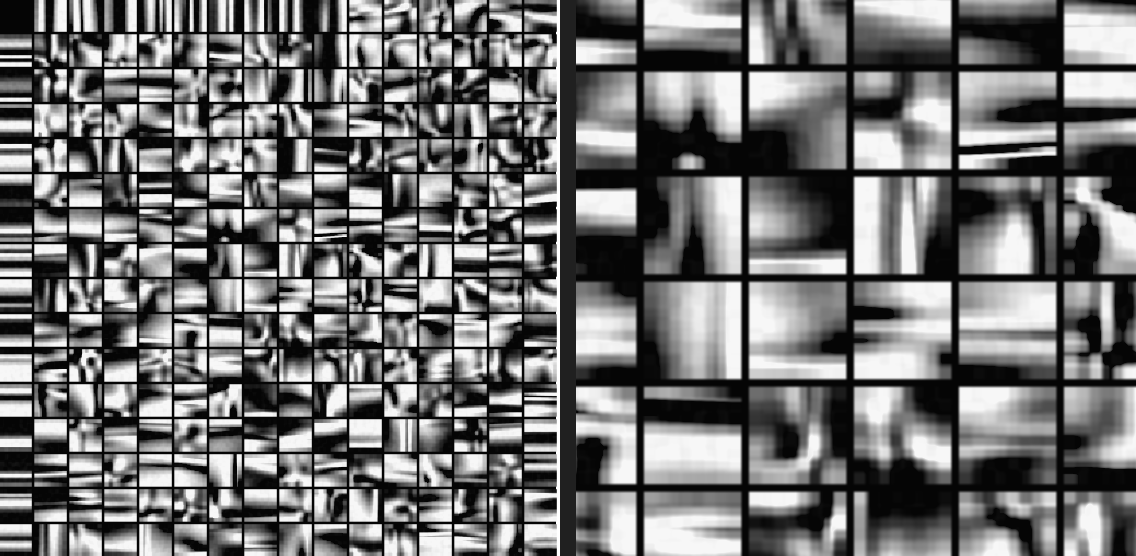
Left: the whole. Right: its middle third, enlarged.
Reproduce this pattern procedurally as a WebGL 1 fragment shader.

```glsl
precision highp float;
// A 16 by 16 sheet of small greyscale filter patches, split by black lines.
// Each patch is 8x8 soft cells of gradient noise, stretched into bands, bars
// or blobs around a random focus, then normalised to its own full range.

uniform vec2 u_resolution;

#define TILES 16.0          // patches across and down
#define CELLS 8.0           // soft cells along a patch side
#define LINE 1.0            // line width, in cells
#define EDGE_SOFT 0.35      // blur of the line edges, in cells
#define CELL_SOFT 0.42      // half width of the blend between cells
#define FLATTEN 0.38        // how fast detail fades away from the focus
#define CONTRAST 1.3        // gain around mid grey after normalising
#define GRAIN 0.07          // faint unevenness inside the patches
#define BLACK 0.02
#define WHITE 0.97

vec2 hash2(vec2 p) {
  vec3 q = fract(p.xyx * vec3(0.1031, 0.1030, 0.0973));
  q += dot(q, q.yzx + 33.33);
  return fract((q.xx + q.yz) * q.zy);
}

float cornerSlope(vec2 corner, vec2 offset) {
  float angle = 6.2832 * hash2(corner).x;
  return dot(vec2(cos(angle), sin(angle)), offset);
}

float gradientNoise(vec2 p) {
  vec2 i = floor(p), f = p - i;
  vec2 w = f * f * f * (f * (f * 6.0 - 15.0) + 10.0);
  vec2 e = vec2(1.0, 0.0);
  float low = mix(cornerSlope(i, f), cornerSlope(i + e, f - e), w.x);
  float high = mix(cornerSlope(i + e.yx, f - e.yx),
                   cornerSlope(i + 1.0, f - 1.0), w.x);
  return mix(low, high, w.y);
}

struct Patch {
  vec2 focus;
  vec2 freq;
  vec2 seed;
  float tilt;
};

// Bars fill the top row, bands the left column; bands grow common downwards.
Patch makePatch(vec2 tile) {
  vec2 kind = hash2(tile + 3.0);
  vec2 size = hash2(tile + 41.0);
  vec2 lean = hash2(tile + 83.0);
  bool leftColumn = tile.x < 0.5;
  bool topBars = tile.y < 0.5 && tile.x < 8.5;
  float bandChance = mix(0.1, 0.8, smoothstep(1.0, 9.0, tile.y))
                   * mix(1.0, 0.55, tile.x / (TILES - 1.0));

  Patch a;
  a.focus = CELLS * hash2(tile + 127.0);
  a.seed = tile * 16.0 + 20.0 + hash2(tile + 171.0);
  a.freq = mix(vec2(0.35), vec2(0.75), size);
  a.tilt = (lean.x - 0.5) * 0.5;
  if (topBars) {
    a.freq = vec2(mix(0.6, 1.1, size.x), 0.01);
    a.tilt = 0.0;
  } else if (leftColumn) {
    a.freq = vec2(0.0, mix(0.6, 1.1, size.y));
    a.tilt = 0.0;
  } else if (kind.x < bandChance) {
    a.freq = vec2(0.14 * kind.y, mix(0.6, 1.1, size.y));
    a.tilt *= 0.5 * lean.y;
  } else if (kind.x > 0.9) {
    a.freq = vec2(mix(0.6, 1.0, size.x), 0.12 * kind.y);
  }
  return a;
}

// Detail is dense near the focus and stretches out into flat areas.
float patchField(Patch a, vec2 pos) {
  vec2 d = pos - a.focus;
  d.y += a.tilt * d.x;
  d *= a.freq;
  return gradientNoise(a.seed + d / (1.0 + FLATTEN * abs(d)));
}

float patchShade(vec2 tile, vec2 pos) {
  if (tile.x + tile.y < 0.5) return 0.0;
  Patch a = makePatch(tile);

  // Range of the patch from a coarse 4x4 probe
  float lo = 1.0, hi = -1.0;
  for (int j = 0; j < 4; j++) {
    for (int i = 0; i < 4; i++) {
      float probe = patchField(a, 0.5 + vec2(float(i), float(j)) * (CELLS - 1.0) / 3.0);
      lo = min(lo, probe);
      hi = max(hi, probe);
    }
  }
  float v = (patchField(a, pos) - lo) / max(hi - lo, 0.001);
  v = clamp((v - 0.5) * CONTRAST + 0.5, 0.0, 1.0);
  v = pow(v, mix(0.5, 1.2, hash2(tile + 211.0).x));
  v += GRAIN * gradientNoise((tile * CELLS + pos) * 0.83 + 7.0);
  return clamp(v, 0.0, 1.0);
}

void main() {
  // Sheet position in cells, from the top left; the last column is a margin
  float pitch = CELLS + LINE;
  vec2 sheet = vec2(TILES * pitch, TILES * pitch - LINE);
  vec2 uv = gl_FragCoord.xy / u_resolution;
  vec2 p = vec2(uv.x, 1.0 - uv.y) * sheet;
  vec2 tile = min(floor((p + 0.5 * LINE) / pitch), TILES - 1.0);
  vec2 local = p - tile * pitch;

  // Ease between cell centres so that the cells stay faintly visible
  vec2 c = clamp(local, 0.5, CELLS - 0.5) - 0.5;
  vec2 pos = floor(c) + 0.5 + smoothstep(0.5 - CELL_SOFT, 0.5 + CELL_SOFT, fract(c));
  float shade = mix(BLACK, WHITE, patchShade(tile, pos));

  // Black lines between patches, white margin at the far right
  vec2 soft = max(vec2(EDGE_SOFT), sheet / u_resolution);
  vec2 inside = smoothstep(-soft, vec2(0.0), min(local, CELLS - local));
  float ground = mix(BLACK, 1.0, step(sheet.x - LINE, p.x));
  gl_FragColor = vec4(vec3(mix(ground, shade, inside.x * inside.y)), 1.0);
}
```
